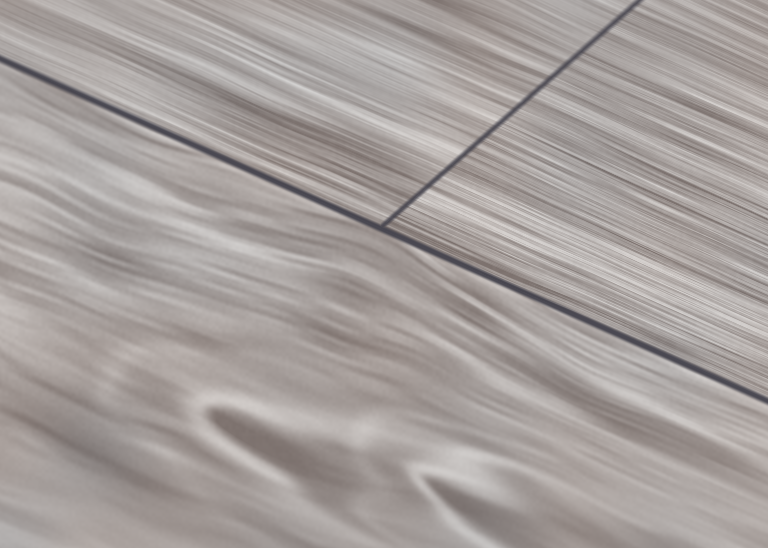
Reproduce this texture procedurally as a WebGL 2 fragment shader.

```glsl
#version 300 es
precision highp float;

uniform vec2 u_resolution;
out vec4 outColor;

// Layout, in canvas widths
const vec2 JOINT = vec2(0.495, 0.4165);
const vec2 GRAIN_DIR = vec2(0.9133, -0.4073);
const vec2 BUTT_DIR = vec2(0.7512, 0.6601);
const float SEAM_HALF = 0.0040;
const float BUTT_HALF = 0.0031;
const float FOCUS_Y = 0.36;
const float FOCUS_DEPTH = 0.27;

// Grain: frequency along and across the plank
const vec2 BROAD = vec2(2.2, 19.0);
const vec2 STREAK = vec2(6.5, 85.0);
const vec2 FINE = vec2(13.0, 190.0);
const float CONTRAST = 1.05;

// Tips of the arched figure, as along and across positions
const vec2 ARCHES[2] = vec2[2](vec2(-0.106, -0.321), vec2(0.216, -0.275));
const float ARCH_STRETCH = 2.8;

const vec3 DARK_WOOD = vec3(0.49, 0.452, 0.44);
const vec3 LIGHT_WOOD = vec3(0.825, 0.812, 0.804);
const vec3 SEAM_COLOR = vec3(0.26, 0.255, 0.295);

float hash(vec2 p) {
    vec3 q = fract(vec3(p.xyx) * 0.1031);
    q += dot(q, q.yzx + 33.33);
    return fract((q.x + q.y) * q.z);
}

float noise(vec2 p) {
    vec2 i = floor(p), f = fract(p);
    f = f * f * (3.0 - 2.0 * f);
    vec2 e = vec2(1.0, 0.0);
    return mix(mix(hash(i), hash(i + e), f.x),
               mix(hash(i + e.yx), hash(i + e.xx), f.x), f.y);
}

float signedNoise(vec2 p) {
    return noise(p) - 0.5;
}

// Pale nested parabolas around dark tongues; x is tone, y is coverage
vec2 archFigure(vec2 g) {
    vec2 figure = vec2(0.0);
    for (int i = 0; i < 2; i++) {
        vec2 d = g - ARCHES[i];
        d += 0.05 * vec2(signedNoise(g * vec2(9.0, 17.0)), signedNoise(g * vec2(7.0, 23.0) + 40.0));
        float ring = length(vec2(d.x, d.y * ARCH_STRETCH)) - d.x;
        float rim = exp(-pow((ring - 0.07) / 0.035, 2.0));
        float outer = exp(-pow((ring - 0.24) / 0.04, 2.0));
        float core = 1.0 - smoothstep(0.01, 0.06, ring);
        float cover = exp(-pow(d.x / 0.27, 2.0) - pow(d.y / 0.11, 2.0));
        figure += cover * vec2(0.46 * rim + 0.22 * outer - 0.32 * core - 0.06, 1.0);
    }
    return vec2(figure.x, min(figure.y, 1.0));
}

// Tone of the wood, about 0 to 1
float woodTone(vec2 g, float plank, float sharp) {
    vec2 arch = plank < 0.5 ? archFigure(g) : vec2(0.0);
    float depth = 1.0 + 0.5 * g.y;
    vec2 s = g + vec2(plank * 7.3, plank * 3.1);
    s.y += 0.045 * signedNoise(s * vec2(3.0, 6.0)) + 0.012 * signedNoise(s * vec2(9.0, 14.0));
    s.y *= depth;

    float broad = signedNoise(s * BROAD + 11.0) + 0.6 * signedNoise(s * BROAD * 2.1 + 5.0);
    float streak = signedNoise(s * STREAK + 23.0) + 0.6 * signedNoise(s * STREAK * vec2(0.6, 0.55) + 71.0);
    float fine = signedNoise(s * FINE + 37.0);
    float cloud = signedNoise(s * vec2(4.0, 7.0) + 53.0);
    float patches = 0.55 + 0.9 * noise(s * vec2(3.0, 9.0) + 91.0);

    float tone = 0.42 * broad + 0.18 * cloud;
    tone += streak * patches * mix(0.28, 0.52, sharp) * (1.0 - 0.45 * arch.y);
    tone += fine * mix(0.08, 0.46, sharp) * (1.0 - 0.4 * arch.y);
    return 0.5 + CONTRAST * (tone + arch.x);
}

// Soft line of given half width
float seamMask(float dist, float halfWidth, float blur) {
    return 1.0 - smoothstep(halfWidth - blur, halfWidth + blur, abs(dist));
}

void main() {
    vec2 p = gl_FragCoord.xy / u_resolution.x;
    vec2 q = p - JOINT;
    vec2 g = vec2(dot(q, GRAIN_DIR), dot(q, vec2(-GRAIN_DIR.y, GRAIN_DIR.x)));
    float buttDist = dot(q, vec2(BUTT_DIR.y, -BUTT_DIR.x));
    float defocus = (p.y - FOCUS_Y) / FOCUS_DEPTH;
    float sharp = exp(-defocus * defocus);

    // Planks: 0 below the long seam, 1 and 2 above it
    float plank = g.y < 0.0 ? 0.0 : (buttDist < 0.0 ? 1.0 : 2.0);
    float tone = woodTone(g, plank, sharp);
    vec3 color = mix(DARK_WOOD, LIGHT_WOOD, clamp(tone, 0.0, 1.0));

    // Uneven warm tint and soft surface speckle
    color += vec3(0.010, 0.0, -0.006) * 2.0 * signedNoise(p * 8.0);
    color += 0.022 * signedNoise(p * 230.0) * (0.4 + 0.6 * sharp);

    // Seams, with a pale bevel on the near edge
    float blur = mix(0.0034, 0.0018, sharp) + 0.5 / u_resolution.x;
    color += 0.05 * seamMask(g.y + 0.008, 0.002, 0.003);
    float longSeam = seamMask(g.y, SEAM_HALF, blur);
    float buttSeam = seamMask(buttDist, BUTT_HALF, blur) * smoothstep(-0.002, 0.002, g.y);
    color = mix(color, SEAM_COLOR, max(0.93 * longSeam, 0.85 * buttSeam));

    outColor = vec4(color, 1.0);
}
```
